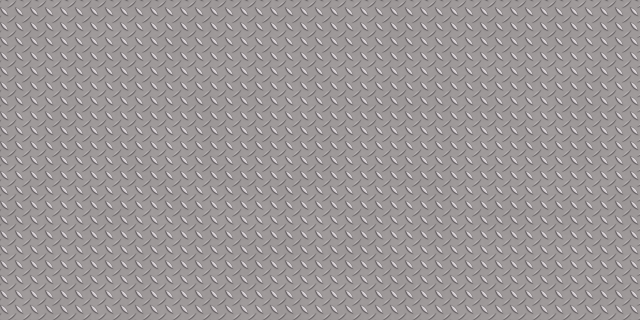
This texture is drawn by a WebGL 2 fragment shader. Its source:

```glsl
#version 300 es
precision highp float;

uniform vec2 u_resolution;
out vec4 fragColor;

#define REPEATS vec2(42.67, 21.5)
#define PHASE vec2(0.28, 0.716)
#define BRIGHT_SIZE vec2(0.34, 0.095)
#define DULL_SIZE vec2(0.32, 0.060)
#define RIM 0.034
#define BRIGHT_ANGLE -0.84
#define DULL_ANGLE 0.70
#define GRAIN 0.012
#define DRIFT 0.016
#define SAMPLES 3

const vec3 PLATE = vec3(0.62, 0.60, 0.60);
const vec3 SHADOW = vec3(0.30, 0.28, 0.29);
const vec3 SHEEN = vec3(0.80, 0.77, 0.79);
const vec3 GLINT = vec3(0.95, 0.93, 0.94);

vec2 hashGradient(vec2 cell) {
    vec3 h = fract(cell.xyx * vec3(0.1031, 0.1030, 0.0973));
    h += dot(h, h.yzx + 33.33);
    float angle = 6.2832 * fract((h.x + h.y) * h.z);
    return vec2(cos(angle), sin(angle));
}

float gradientNoise(vec2 p) {
    vec2 i = floor(p), f = fract(p);
    vec2 u = f * f * f * (f * (f * 6.0 - 15.0) + 10.0);
    vec2 e = vec2(0.0, 1.0);
    float a = dot(hashGradient(i), f);
    float b = dot(hashGradient(i + e.yx), f - e.yx);
    float c = dot(hashGradient(i + e.xy), f - e.xy);
    float d = dot(hashGradient(i + e.yy), f - e.yy);
    return mix(mix(a, b, u.x), mix(c, d, u.x), u.y);
}

// Lozenge between two arcs, negative inside; size is half length, half width
float lozenge(vec2 p, vec2 size) {
    float radius = dot(size, size) / (2.0 * size.y);
    return length(vec2(p.x, abs(p.y) + radius - size.y)) - radius;
}

// Local frame of the nearest lug: x along it, y towards its upper side
vec2 lugFrame(vec2 p, float angle) {
    vec2 q = fract(p + 0.5) - 0.5;
    float c = cos(angle), s = sin(angle);
    return vec2(c * q.x + s * q.y, c * q.y - s * q.x);
}

// Lug with a lit core and dark edges; edges holds upper and lower strength
vec3 addLug(vec3 color, vec2 q, vec2 size, float sheen, float glint, vec2 edges, float aa) {
    float d = lozenge(q, size);
    float inside = 1.0 - smoothstep(-aa, aa, d);
    float rim = 1.0 - smoothstep(RIM - aa, RIM + aa, abs(d));
    float halo = 1.0 - smoothstep(0.0, 3.5 * RIM, abs(d));
    float upper = smoothstep(-0.03, 0.03, q.y);
    float lit = inside * smoothstep(-0.02, 0.03, q.y);
    float shade = mix(edges.y, edges.x, upper);
    color = mix(color, SHADOW, halo * (1.0 - inside) * shade * 0.35);
    color = mix(color, SHEEN, inside * sheen);
    color = mix(color, GLINT, lit * glint);
    return mix(color, SHADOW, rim * shade * mix(1.0, 1.0 - inside, upper));
}

vec3 treadPlate(vec2 p, float aa) {
    vec3 color = PLATE + GRAIN * gradientNoise(p * 5.0) + DRIFT * gradientNoise(p * 0.4);
    color = addLug(color, lugFrame(p, BRIGHT_ANGLE), BRIGHT_SIZE, 0.85, 0.65, vec2(0.3, 0.75), aa);
    return addLug(color, lugFrame(p - 0.5, DULL_ANGLE), DULL_SIZE, 0.05, 0.35, vec2(0.0, 0.6), aa);
}

void main() {
    vec2 scale = REPEATS / u_resolution;
    float aa = 0.5 * scale.y / float(SAMPLES);
    vec3 sum = vec3(0.0);

    // Average a small grid of samples inside each pixel
    for (int j = 0; j < SAMPLES; j++) {
        for (int i = 0; i < SAMPLES; i++) {
            vec2 offset = (vec2(i, j) + 0.5) / float(SAMPLES) - 0.5;
            sum += treadPlate((gl_FragCoord.xy + offset) * scale - PHASE, aa);
        }
    }
    fragColor = vec4(sum / float(SAMPLES * SAMPLES), 1.0);
}
```
